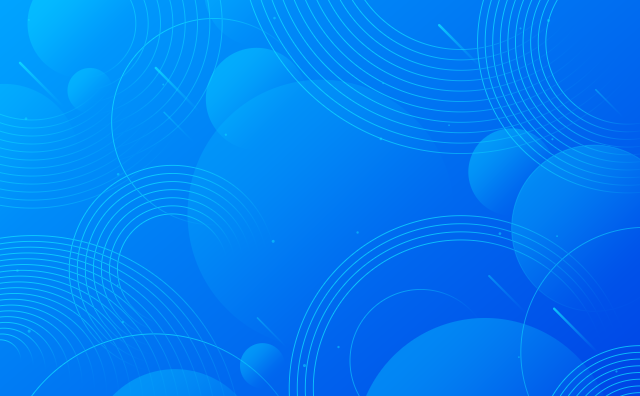
Give the GLSL for this background, as a Shadertoy shader.

```glsl
// Blue diagonal gradient with soft translucent discs, families of thin
// cyan rings that fade around their rim, slanted streaks and small dots.
// Layout uses a 768 x 472 design space with y pointing down.

const vec2 DESIGN = vec2(768.0, 472.0);
const vec3 SKY = vec3(0.0, 0.645, 1.0);
const vec3 DEEP = vec3(0.0, 0.265, 0.90);
const vec3 GLOW = vec3(0.02, 0.76, 1.0);
const vec3 CYAN = vec3(0.06, 0.87, 1.0);
const vec2 DIAGONAL = vec2(0.7071);

// Hash without sine
vec2 hash22(vec2 cell) {
    vec3 h = fract(cell.xyx * vec3(0.1031, 0.1030, 0.0973));
    h += dot(h, h.yzx + 33.33);
    return fract((h.xx + h.yz) * h.zy);
}

// Antialiased coverage from a signed distance
float coverage(float dist, float px) {
    return clamp(0.5 - dist / px, 0.0, 1.0);
}

// Disc lit on its upper left, fading along the diagonal
float disc(vec2 p, float px, vec2 center, float radius) {
    vec2 d = p - center;
    float fade = smoothstep(-0.75, 1.0, -dot(d, DIAGONAL) / radius);
    return coverage(length(d) - radius, px) * fade;
}

// Nested rings; drift moves the center of each next ring
float rings(vec2 p, float px, vec2 center, vec2 drift, float inner,
            float gap, int count, vec2 lit) {
    float sum = 0.0;
    for (int i = 0; i < count; i++) {
        vec2 d = p - center - drift * float(i);
        float len = length(d);
        float line = coverage(abs(len - inner - gap * float(i)) - 0.55, px);
        float fade = smoothstep(-0.6, 0.9, dot(d, lit) / max(len, 0.001));
        sum = max(sum, line * fade);
    }
    return sum;
}

float ring(vec2 p, float px, vec2 center, float radius, vec2 lit) {
    return rings(p, px, center, vec2(0.0), radius, 0.0, 1, lit);
}

// Streak with a bright head and a tail falling to the lower right
float streak(vec2 p, float px, vec2 head, float size, float width) {
    vec2 d = p - head;
    float t = clamp(dot(d, DIAGONAL) / size, 0.0, 1.0);
    float dist = length(d - DIAGONAL * t * size) - width;
    return coverage(dist, px) * (1.0 - t) * (1.0 - 0.4 * t);
}

// One jittered dot per cell of a coarse grid
float dots(vec2 p, float px) {
    vec2 size = DESIGN / vec2(6.0, 4.0);
    vec2 cell = floor(p / size);
    vec2 rnd = hash22(cell + 7.0);
    vec2 center = (cell + 0.1 + 0.8 * rnd) * size;
    float radius = mix(0.8, 1.9, hash22(cell + 31.0).x);
    return coverage(length(p - center) - radius, px);
}

void mainImage(out vec4 fragColor, in vec2 fragCoord) {
    vec2 uv = fragCoord / iResolution.xy;
    vec2 p = vec2(uv.x, 1.0 - uv.y) * DESIGN;
    float px = DESIGN.x / iResolution.x;
    vec2 still = vec2(0.0);
    vec2 upLeft = -DIAGONAL;

    // Base gradient
    vec3 col = mix(SKY, DEEP, dot(p / DESIGN, vec2(0.58, 0.42)));

    // Large faint discs
    col = mix(col, GLOW, 0.27 * disc(p, px, vec2(385, 255), 160.0));
    col = mix(col, GLOW, 0.40 * disc(p, px, vec2(310, -10), 65.0));
    col = mix(col, GLOW, 0.45 * disc(p, px, vec2(5, 190), 90.0));
    col = mix(col, GLOW, 0.38 * disc(p, px, vec2(713, 272), 99.0));
    col = mix(col, GLOW, 0.42 * disc(p, px, vec2(582, 535), 156.0));
    col = mix(col, GLOW, 0.42 * disc(p, px, vec2(210, 544), 104.0));

    // Small brighter discs
    col = mix(col, GLOW, 0.80 * disc(p, px, vec2(98, 28), 65.0));
    col = mix(col, GLOW, 0.60 * disc(p, px, vec2(108, 108), 27.0));
    col = mix(col, GLOW, 0.60 * disc(p, px, vec2(308, 118), 61.0));
    col = mix(col, GLOW, 0.52 * disc(p, px, vec2(614, 205), 52.0));
    col = mix(col, GLOW, 0.50 * disc(p, px, vec2(315, 436), 27.0));

    // Ring families, strong then faint
    float strong = rings(p, px, vec2(753, 50), still, 98.0, 9.1, 10, vec2(-0.98, -0.2));
    strong = max(strong, rings(p, px, vec2(553, -83), still, 142.0, 12.4, 11, vec2(-0.95, 0.3)));
    strong = max(strong, rings(p, px, vec2(207, 321), still, 66.0, 9.65, 7, upLeft));
    strong = max(strong, rings(p, px, vec2(0, 430), vec2(2.2, 5.6), 25.0, 12.5, 19, vec2(-0.5, -0.86)));
    strong = max(strong, rings(p, px, vec2(553, 463), still, 177.0, 9.65, 4, vec2(-0.8, -0.6)));
    strong = max(strong, rings(p, px, vec2(768, 534), still, 58.0, 8.0, 9, upLeft));
    float faint = rings(p, px, vec2(98, 28), still, 65.0, 14.8, 8, vec2(0.8, -0.6));
    faint = max(faint, rings(p, px, vec2(38, 35), still, 108.0, 9.55, 12, vec2(-0.9, 0.43)));

    // Single rings
    strong = max(strong, ring(p, px, vec2(257, 145), 123.0, vec2(-0.9, -0.43)));
    strong = max(strong, ring(p, px, vec2(186, 583), 185.0, vec2(-0.6, -0.8)));
    faint = max(faint, ring(p, px, vec2(505, 430), 85.0, vec2(-0.9, -0.43)));
    faint = max(faint, ring(p, px, vec2(774, 420), 149.0, vec2(-0.8, -0.6)));
    faint = max(faint, 0.8 * ring(p, px, vec2(713, 272), 99.0, vec2(-0.3, -0.3)));
    col = mix(col, CYAN, max(0.78 * strong, 0.55 * faint));

    // Streaks
    float trail = streak(p, px, vec2(24, 75), 74.0, 1.4);
    trail = max(trail, streak(p, px, vec2(187, 81), 74.0, 1.4));
    trail = max(trail, streak(p, px, vec2(527, 30), 70.0, 1.4));
    trail = max(trail, streak(p, px, vec2(665, 368), 74.0, 1.4));
    trail = max(trail, 0.5 * streak(p, px, vec2(587, 329), 62.0, 1.2));
    trail = max(trail, 0.5 * streak(p, px, vec2(197, 134), 50.0, 0.9));
    trail = max(trail, 0.5 * streak(p, px, vec2(715, 107), 46.0, 0.9));
    trail = max(trail, 0.5 * streak(p, px, vec2(309, 379), 50.0, 0.9));
    col = mix(col, CYAN, 0.8 * trail);

    // Dots
    col = mix(col, CYAN, 0.5 * dots(p, px));
    fragColor = vec4(col, 1.0);
}
```
